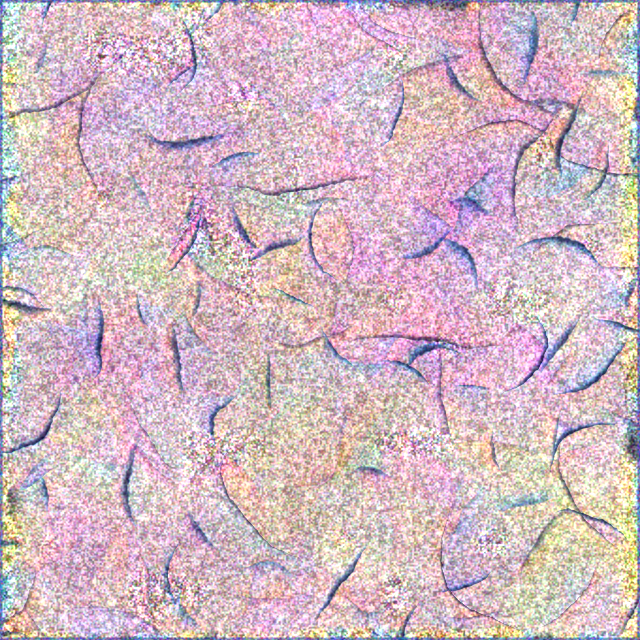
A Shadertoy shader for this texture:

```glsl
// Grainy pastel collage: soft pink patches, curved dark creases with tinted sides, frayed border
#define BASE vec3(0.865, 0.765, 0.785)
#define INK vec3(0.12, 0.12, 0.27)
#define GRAIN_SCALE 340.0
#define GRAIN_LUMA 0.40
#define GRAIN_CHROMA 0.25
#define PATCH_TINT 0.26
#define SIDE_TINT 0.30
#define WARP 0.035
#define BORDER 0.045

const float TAU = 6.2831853;

// Integer hash giving three values in 0..1
vec3 hash3(vec2 cell, float seed) {
    uvec3 v = uvec3(ivec3(cell, seed) + 4096) * 1664525u + 1013904223u;
    v.x += v.y * v.z; v.y += v.z * v.x; v.z += v.x * v.y;
    v ^= v >> 16u;
    v.x += v.y * v.z; v.y += v.z * v.x; v.z += v.x * v.y;
    return vec3(v >> 8u) / 16777216.0;
}

// Three independent channels of smooth value noise
vec3 noise3(vec2 p, float seed) {
    vec2 i = floor(p), f = fract(p);
    f = f * f * (3.0 - 2.0 * f);
    vec3 low = mix(hash3(i, seed), hash3(i + vec2(1, 0), seed), f.x);
    vec3 high = mix(hash3(i + vec2(0, 1), seed), hash3(i + vec2(1, 1), seed), f.x);
    return mix(low, high, f.y);
}

// Offset from the base: yellow, rose, lavender, blue, cyan; green is skipped
vec3 hueOffset(float t) {
    float hue = 0.82 + 0.7 * t;
    return vec3(0.9, 0.55, 0.8) * cos(TAU * (hue + vec3(0.0, 0.333, 0.667)));
}

// Adds one layer of tapered, bent creases: xyz is tint, w is ink
vec4 creases(vec2 p, float scale, float seed, float inkWidth, float inkShare) {
    vec4 sum = vec4(0.0);
    vec2 q = p * scale, home = floor(q);
    for (int j = -1; j <= 1; j++)
    for (int i = -1; i <= 1; i++) {
        vec2 cell = home + vec2(i, j);
        vec3 place = hash3(cell, seed);
        vec3 form = hash3(cell, seed + 1.0);
        vec3 look = hash3(cell, seed + 2.0);
        float swing = 2.0 * place.z - 1.0;
        float angle = 0.27 * TAU + 1.7 * swing * mix(abs(swing), 1.0, 0.5);
        vec2 axis = vec2(cos(angle), sin(angle));
        vec2 d = q - cell - place.xy;
        float along = dot(d, axis);
        float across = dot(d, vec2(-axis.y, axis.x));
        float halfLength = mix(0.35, 0.85, form.x);
        across += (form.y - 0.5) * 1.5 * along * along;
        float taper = max(0.0, 1.0 - pow(along / halfLength, 2.0));

        // Sharp near the crease, fading away from it on both sides
        float reach = mix(0.15, 0.5, form.z) * sqrt(taper) + 0.001;
        float fade = max(0.0, 1.0 - abs(across) / reach);
        float facing = smoothstep(-0.012, 0.012, across);
        vec3 tint = mix(0.6 * hueOffset(look.y), hueOffset(fract(look.y + 0.55)), facing);
        sum.xyz += tint * fade * sqrt(taper) * mix(0.35, 1.0, look.x);

        // Ink line, crisp on one side and soft on the other
        float width = inkWidth * scale * (0.3 + taper) * mix(0.5, 1.2, look.z);
        width *= mix(0.6, 1.7, facing);
        float line = exp(-pow(across / width, 2.0)) * taper;
        float strength = smoothstep(1.0 - inkShare, 1.35 - inkShare, look.x);
        sum.w = max(sum.w, line * strength * mix(0.6, 1.0, form.x));
    }
    return sum;
}

void mainImage(out vec4 fragColor, in vec2 fragCoord) {
    vec2 uv = fragCoord / iResolution.xy;

    // Bent coordinates with a slightly frayed edge
    vec2 p = uv + WARP * (noise3(uv * 8.0, 1.0).xy - 0.5);
    p += 0.010 * (noise3(uv * 26.0, 2.0).xy - 0.5);
    p += 0.0025 * (noise3(uv * 170.0, 3.0).xy - 0.5);

    // Soft cream, lavender and rose patches
    vec3 patches = 0.6 * noise3(p * 7.0, 4.0) + 0.4 * noise3(p * 17.0, 5.0) - 0.5;
    vec3 color = BASE + PATCH_TINT * patches.x * vec3(0.15, 0.5, -0.75);
    color += PATCH_TINT * patches.y * vec3(0.45, -0.35, -0.05);
    color += 0.16 * patches.z;

    // Broad faint folds, middle folds, then shorter dark creases
    vec4 folds = creases(p, 6.0, 10.0, 0.0024, 0.55);
    vec4 bends = creases(p.yx + 0.71, 9.0, 40.0, 0.0022, 0.45);
    vec4 cuts = creases(p + 0.37, 11.0, 20.0, 0.0032, 0.60);
    color += SIDE_TINT * (0.40 * folds.xyz + 0.45 * bends.xyz + 0.6 * cuts.xyz);

    // Cyan and yellow glints beside the strongest creases
    float glint = smoothstep(0.02, 0.4, cuts.w);
    color += 0.16 * glint * vec3(-1.0, 0.1, 0.5);

    // Saturated, speckled border bands, wider at the left and right
    vec2 inset = min(uv, 1.0 - uv);
    float edge = min(inset.x, inset.y * 1.7 + 0.008);
    float ragged = edge + 0.03 * (noise3(uv * 14.0, 6.0).x - 0.5);
    float band = 1.0 - smoothstep(0.3 * BORDER, BORDER, ragged);
    vec3 bandNoise = noise3(p * vec2(30.0, 13.0), 7.0);
    vec3 bandTint = mix(vec3(0.08, 0.08, -0.16), vec3(-0.20, 0.06, 0.10),
                        smoothstep(0.5, 0.75, bandNoise.x));
    color += band * bandTint;

    float ink = max(max(0.75 * folds.w, 0.6 * bends.w), cuts.w);
    ink = max(ink, band * 0.7 * smoothstep(0.74, 0.88, bandNoise.y));
    color = mix(color, INK, 0.92 * ink);

    // Fine grain, stronger inside rare patches and the border
    vec3 grain = noise3(uv * GRAIN_SCALE, 30.0) - 0.5;
    float luma = noise3(uv * GRAIN_SCALE + 0.5, 31.0).x - 0.5;
    luma -= 0.5 * (noise3(uv * GRAIN_SCALE * 0.4, 32.0).x - 0.5);
    float rough = max(band, smoothstep(0.74, 0.9, noise3(uv * 13.0, 33.0).x));
    color += (GRAIN_LUMA * luma + GRAIN_CHROMA * grain) * (1.0 + 0.6 * rough) * (1.0 - 0.6 * ink);

    // Thin blue frame
    float rim = 1.0 - smoothstep(0.002, 0.006, min(inset.x, inset.y));
    color = mix(color, vec3(0.32, 0.36, 0.66) + 0.5 * grain, 0.75 * rim);
    fragColor = vec4(clamp(color, 0.0, 1.0), 1.0);
}
```
